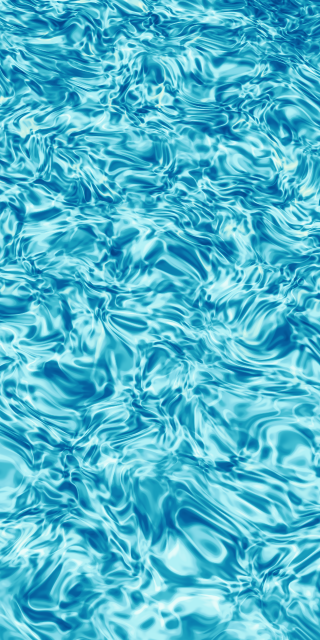
This texture is drawn by a Shadertoy shader. Its source:

```glsl
const vec3 ABYSS = vec3(0.01, 0.27, 0.52);
const vec3 NAVY  = vec3(0.02, 0.38, 0.62);
const vec3 BLUE  = vec3(0.04, 0.51, 0.69);
const vec3 TEAL  = vec3(0.09, 0.62, 0.74);
const vec3 AQUA  = vec3(0.26, 0.74, 0.82);
const vec3 SKY   = vec3(0.51, 0.85, 0.91);
const vec3 FOAM  = vec3(0.69, 0.94, 0.96);
const vec3 GLINT = vec3(0.92, 0.99, 0.98);
const vec3 CREAM = vec3(0.90, 0.95, 0.80);

const float NEAR_SCALE = 0.8;           // feature density at the bottom
const float FAR_SCALE = 1.25;           // feature density at the top
const vec2 RIPPLE_FREQ = vec2(15.0, 32.0);  // along and across the crests
const vec2 PATCH_FREQ = vec2(5.0, 9.0);
const float FALLING_ANGLE = -0.55;
const float RISING_ANGLE = 0.95;
const float RIPPLE_GAIN = 0.55;
const float PATCH_GAIN = 1.05;
const float FILAMENT_GAIN = 0.6;
const float GLITTER_GAIN = 0.4;
const float BRIGHTNESS = 0.14;
const float CONTRAST = 3.0;
const int SAMPLES = 2;                  // per axis, for smooth edges

float hash(vec2 p) {
    vec3 q = fract(p.xyx * vec3(0.1031, 0.1030, 0.0973));
    q += dot(q, q.yzx + 33.33);
    return fract((q.x + q.y) * q.z);
}

float cornerSlope(vec2 cell, vec2 offset) {
    float a = 6.2832 * hash(cell);
    return dot(vec2(cos(a), sin(a)), offset);
}

float noise(vec2 p) {
    vec2 i = floor(p), f = p - i;
    vec2 u = f * f * f * (f * (f * 6.0 - 15.0) + 10.0);
    vec2 e = vec2(1.0, 0.0);
    return mix(mix(cornerSlope(i, f), cornerSlope(i + e, f - e), u.x),
               mix(cornerSlope(i + e.yx, f - e.yx), cornerSlope(i + e.xx, f - e.xx), u.x), u.y);
}

vec2 warp(vec2 p, float freq, float amount) {
    return p + amount * vec2(noise(p * freq + 13.7), noise(p * freq + 71.3));
}

// Coordinates along and across a direction
vec2 align(vec2 p, float angle) {
    vec2 d = vec2(cos(angle), sin(angle));
    return vec2(dot(p, d), dot(p, vec2(-d.y, d.x)));
}

// Nested wavelets: x is the banded crest, y the thin light filament
vec2 ripples(vec2 p, float angle) {
    vec2 q = align(p, angle) * RIPPLE_FREQ + 40.0;
    float height = noise(q) + 0.4 * noise(q * 1.8 + 17.0);
    float fold = noise(q * vec2(1.1, 0.75) + 57.0) + 0.3 * height;
    return vec2(sin(6.5 * height + 0.6), 1.0 - smoothstep(0.02, 0.14, abs(fold)));
}

// Tone 0..1 to colour; stops sit at the middle of each colour's share
vec3 waterRamp(float t) {
    vec3 c = mix(ABYSS, NAVY, smoothstep(0.0, 0.04, t));
    c = mix(c, BLUE, smoothstep(0.04, 0.14, t));
    c = mix(c, TEAL, smoothstep(0.14, 0.31, t));
    c = mix(c, AQUA, smoothstep(0.31, 0.52, t));
    c = mix(c, SKY, smoothstep(0.52, 0.74, t));
    c = mix(c, FOAM, smoothstep(0.74, 0.91, t));
    return mix(c, GLINT, smoothstep(0.93, 1.0, t));
}

vec3 water(vec2 uv, float far) {
    // Perspective and swirling distortion
    vec2 p = uv * mix(NEAR_SCALE, FAR_SCALE, far) + 5.0;
    vec2 q = warp(warp(p, 3.5, 0.12), 11.0, 0.045);

    // Broad light and dark patches
    vec2 b = align(q, -0.3) * PATCH_FREQ;
    float patches = noise(b) + 0.6 * noise(b * 2.1 + 31.0) + 0.4 * noise(b * 4.3 + 9.0);

    // Two crest directions trade places over the surface
    float rising = smoothstep(-0.1, 0.1, noise(p * 4.0 + 23.0) - 0.12 * far);
    vec2 wave = mix(ripples(q, FALLING_ANGLE), ripples(q, RISING_ANGLE), rising);
    float activity = mix(0.55, 1.0, smoothstep(-0.3, 0.1, noise(p * 4.5 + 47.0) + 0.25 * far));

    float light = PATCH_GAIN * patches + BRIGHTNESS - 0.25 * far
                + activity * (RIPPLE_GAIN * wave.x + FILAMENT_GAIN * (wave.y - 0.35));
    light += GLITTER_GAIN * noise(q * vec2(42.0, 58.0));

    // Shaded far corner
    light -= 0.8 * smoothstep(0.4, 0.0, length(vec2(1.0 - uv.x, 4.0 - 4.0 * far)));

    float tone = 1.0 / (1.0 + exp(-CONTRAST * light));
    vec3 color = waterRamp(tone);

    // Warm sun tint on scattered highlights
    float warm = smoothstep(0.12, 0.4, noise(q * 9.0 + 83.0)) * smoothstep(0.65, 0.95, tone);
    return mix(color, CREAM, 0.5 * warm * far);
}

void mainImage(out vec4 fragColor, in vec2 fragCoord) {
    vec3 sum = vec3(0.0);
    for (int j = 0; j < SAMPLES; j++)
        for (int i = 0; i < SAMPLES; i++) {
            vec2 shift = (vec2(i, j) + 0.5) / float(SAMPLES) - 0.5;
            vec2 pos = fragCoord + shift;
            sum += water(pos / iResolution.x, pos.y / iResolution.y);
        }
    fragColor = vec4(sum / float(SAMPLES * SAMPLES), 1.0);
}
```
